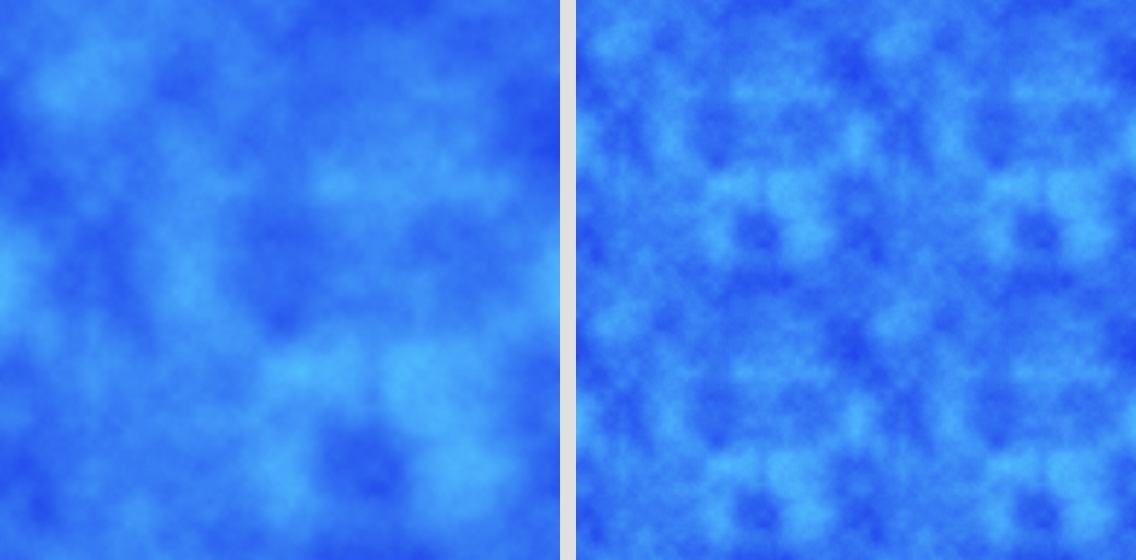
Left: one tile. Right: repeated 2 by 2.
Give the GLSL for this texture, as a Shadertoy shader.

```glsl
// Soft, cloudy blue mottling from tiling fractal value noise.

// Integer hash of a lattice cell, 0 to 1
float hash(ivec2 cell, int seed) {
    uint h = uint(cell.x) * 1597u + uint(cell.y) * 51749u + uint(seed) * 3812u + 77u;
    h = h * 747796405u + 2891336453u;
    h = ((h >> ((h >> 28u) + 4u)) ^ h) * 277803737u;
    h = (h >> 22u) ^ h;
    return float(h & 65535u) / 65535.0;
}

// Value noise that wraps after "period" cells
float wrappedNoise(vec2 p, int period, int seed) {
    ivec2 low = ivec2(floor(p)) % period;
    ivec2 high = (low + 1) % period;
    vec2 f = fract(p);
    vec2 blend = f * f * (3.0 - 2.0 * f);
    float bottom = mix(hash(low, seed), hash(ivec2(high.x, low.y), seed), blend.x);
    float top = mix(hash(ivec2(low.x, high.y), seed), hash(high, seed), blend.x);
    return mix(bottom, top, blend.y);
}

// Octaves of doubling frequency and halving strength, centred on zero
float clouds(vec2 uv) {
    float sum = 0.0;
    float strength = 0.5;
    int period = 6;
    for (int octave = 0; octave < 6; octave++) {
        sum += strength * (wrappedNoise(uv * float(period), period, octave) - 0.5);
        strength *= 0.5;
        period *= 2;
    }
    return sum;
}

void mainImage(out vec4 fragColor, in vec2 fragCoord) {
    vec2 uv = fract(fragCoord / iResolution.xy);

    // Deep blue in the hollows, sky blue on the crests
    vec3 midBlue = vec3(0.217, 0.497, 0.955);
    vec3 towardSky = vec3(0.29, 0.714, 0.112);
    vec3 color = midBlue + towardSky * clouds(uv);

    fragColor = vec4(clamp(color, 0.0, 1.0), 1.0);
}
```
